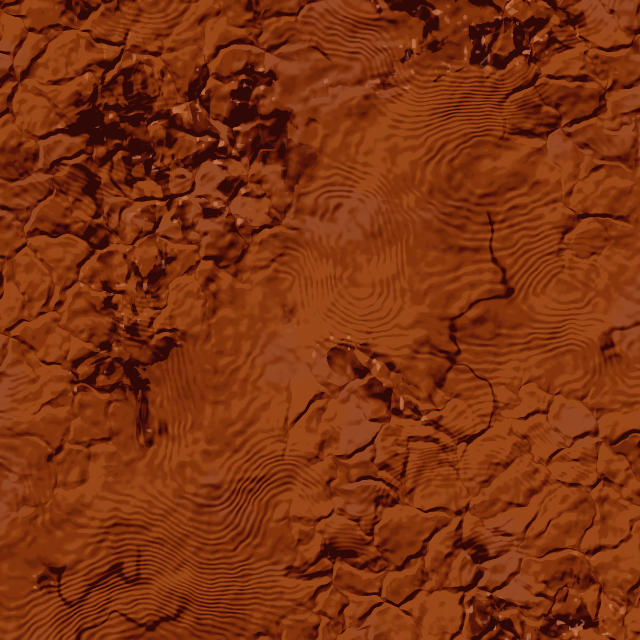
A WebGL 1 fragment shader for this texture:

```glsl
precision highp float;
// Rough red-brown burl bark: rippled grain, crumbled flakes, dark cracks and glossy pits.
uniform vec2 u_resolution;

#define RELIEF 1.5        // strength of the side light
#define LUMP_SCALE 7.0    // broad lumps across the canvas
#define FLAKE_SCALE 15.0  // flakes across the canvas
#define RIPPLE_RUN 40.0   // straight part of the grain, lines per canvas
#define RIPPLE_SWIRL 24.0 // bending of the grain
#define RIPPLE_DEPTH 0.0011
#define CRACK_WIDTH 0.022
#define PIT_SCALE 34.0
#define PIT_AMOUNT 0.57   // lower gives more pit clusters
#define LIGHT_STEP 0.002

const vec3 PITCH  = vec3(0.19, 0.03, 0.02);
const vec3 MAROON = vec3(0.35, 0.08, 0.03);
const vec3 UMBER  = vec3(0.44, 0.15, 0.03);
const vec3 SIENNA = vec3(0.52, 0.20, 0.04);
const vec3 AMBER  = vec3(0.61, 0.28, 0.09);
const vec3 DUST   = vec3(0.58, 0.29, 0.16);
const vec3 GLINT  = vec3(0.80, 0.50, 0.35);

float hash(vec2 p) {
  return fract(sin(dot(p, vec2(127.1, 311.7))) * 43758.5453);
}

float noise(vec2 p) {
  vec2 i = floor(p), f = fract(p);
  vec2 u = f * f * (3.0 - 2.0 * f);
  return mix(mix(hash(i), hash(i + vec2(1.0, 0.0)), u.x),
             mix(hash(i + vec2(0.0, 1.0)), hash(i + 1.0), u.x), u.y);
}

// Four rotated octaves, result in 0..1
float fbm(vec2 p) {
  float sum = 0.0, amp = 0.533;
  for (int i = 0; i < 4; i++) {
    sum += amp * noise(p);
    p = mat2(1.6, 1.2, -1.2, 1.6) * p + 17.3;
    amp *= 0.5;
  }
  return sum;
}

vec2 warp(vec2 p, float scale, float amount) {
  return p + amount * (vec2(fbm(p * scale + 3.1), fbm(p * scale + 41.7)) - 0.5);
}

// Ragged cells: x = distance to the seam, y = random value of the flake
vec2 flakes(vec2 p) {
  vec2 q = warp(p, 14.0, 0.09) * FLAKE_SCALE;
  vec2 cell = floor(q);
  float nearest = 9.0, second = 9.0, id = 0.0;
  for (int y = -1; y <= 1; y++) {
    for (int x = -1; x <= 1; x++) {
      vec2 c = cell + vec2(float(x), float(y));
      float d = length(c + vec2(hash(c), hash(c + 57.0)) - q);
      if (d < nearest) {
        second = nearest;
        nearest = d;
        id = hash(c + 113.0);
      } else {
        second = min(second, d);
      }
    }
  }
  return vec2(second - nearest, id);
}

float flakeZone(vec2 p) {
  return smoothstep(0.42, 0.60, fbm(p * 3.5 + 8.0));
}

// Wavy grain lines that follow a smooth swirling field
float ripples(vec2 p) {
  float swirl = noise(p * 4.0 + 5.0) + 0.45 * noise(p * 9.0 + 23.0);
  float phase = RIPPLE_RUN * (p.y + 0.3 * p.x) + RIPPLE_SWIRL * swirl;
  return sin(6.2832 * (phase + 0.7 * noise(p * 55.0)));
}

float height(vec2 p) {
  float zone = flakeZone(p);
  float lumps = 0.085 * fbm(warp(p, 4.0, 0.25) * LUMP_SCALE);
  float flake = 0.013 * smoothstep(0.0, 0.35, flakes(p).x) * zone;
  float crumbs = 0.005 * noise(p * 75.0) * (0.5 + zone);
  return lumps + flake + crumbs + RIPPLE_DEPTH * ripples(p) * (1.0 - 0.6 * zone);
}

// Tone -2..1 runs from pitch black-brown to amber
vec3 barkRamp(float t) {
  vec3 c = mix(PITCH, MAROON, smoothstep(-2.3, -1.5, t));
  c = mix(c, UMBER, smoothstep(-1.5, -0.8, t));
  c = mix(c, SIENNA, smoothstep(-0.8, -0.1, t));
  return mix(c, AMBER, smoothstep(0.1, 1.0, t));
}

void main() {
  vec2 p = gl_FragCoord.xy / u_resolution.y;
  vec2 toLight = normalize(vec2(-0.45, 0.9));
  float lit = (height(p) - height(p + toLight * LIGHT_STEP)) / LIGHT_STEP;

  // Body tone: light, broad patches, flakes and their seams
  float zone = flakeZone(p);
  vec2 flake = flakes(p);
  float tone = RELIEF * lit + 2.6 * (fbm(p * 4.0 + 61.0) - 0.5) + 0.1;
  tone += zone * (1.1 * (flake.y - 0.5) - 0.8 * smoothstep(0.09, 0.0, flake.x));
  tone += 0.2 * ripples(p) * (1.0 - zone) + 0.5 * (noise(p * 150.0) - 0.5);

  // Broken cracks and clustered pits
  vec2 q = warp(p, 6.0, 0.2);
  float crack = smoothstep(CRACK_WIDTH, 0.0, abs(fbm(q * 4.5 + 31.0) - 0.5));
  crack *= smoothstep(0.56, 0.72, noise(p * 8.0 + 71.0));
  float cluster = smoothstep(PIT_AMOUNT, PIT_AMOUNT + 0.1, fbm(q * 5.0 + 90.0));
  float pit = cluster * smoothstep(0.48, 0.58, fbm(q * PIT_SCALE));
  tone -= 2.4 * max(crack, pit);

  // Dusty film on the bright faces, wet glints in the pits
  vec3 color = barkRamp(tone);
  float dust = smoothstep(0.53, 0.68, fbm(p * 9.0 + 130.0)) * smoothstep(-0.3, 0.6, tone);
  color = mix(color, DUST, 0.75 * dust);
  float glint = cluster * smoothstep(0.76, 0.88, noise(p * 110.0 + 19.0));
  color = mix(color, GLINT, 0.7 * glint * smoothstep(-0.2, 0.5, lit));
  gl_FragColor = vec4(color, 1.0);
}
```
